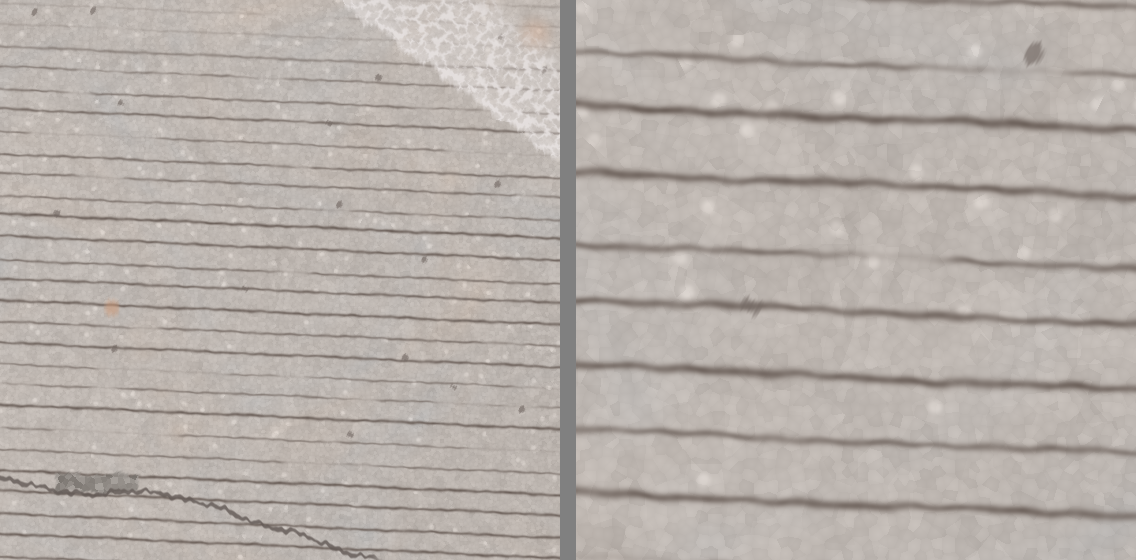
Left: the whole. Right: its middle third, enlarged.
Write a WebGL 1 fragment shader that draws this texture.

```glsl
precision highp float;
uniform vec2 u_resolution;

float hash(vec2 p) {
  return fract(sin(dot(p, vec2(127.1, 311.7))) * 4375.85);
}

// Cellular noise: x = distance to the nearest point, y = random value of its cell
vec2 cells(vec2 p) {
  vec2 base = floor(p);
  vec2 nearest = vec2(9.0, 0.0);
  for (int j = -1; j <= 1; j++) {
    for (int i = -1; i <= 1; i++) {
      vec2 cell = base + vec2(float(i), float(j));
      vec2 point = cell + vec2(hash(cell), hash(cell + 57.3));
      float d = distance(p, point);
      if (d < nearest.x) nearest = vec2(d, hash(cell + 19.1));
    }
  }
  return nearest;
}

// Layered sines, roughly -1 to 1
float waves(float t) {
  return (sin(t) + 0.6 * sin(2.3 * t + 1.7) + 0.4 * sin(5.1 * t + 0.6)
    + 0.25 * sin(11.7 * t + 2.9)) / 1.7;
}

float blotches(vec2 p) {
  return waves(p.x * 5.0 + 1.6 * sin(p.y * 9.0)) * waves(p.y * 6.0 + 2.0 * sin(p.x * 7.0 + 1.0));
}

// Mottled concrete with fine grain and pale specks
vec3 concrete(vec2 p) {
  vec2 fine = cells(p * 150.0);
  vec2 coarse = cells(p * 62.0 + 8.0);
  vec3 color = mix(vec3(0.762, 0.722, 0.69), vec3(0.742, 0.725, 0.712), 0.5 + 0.6 * blotches(p));
  color += 0.045 * (fine.y - 0.5) + 0.03 * (coarse.y - 0.5);
  color += 0.03 * (0.45 - fine.x) + 0.018 * blotches(p * 2.3 + 4.0);
  color += 0.07 * step(0.93, coarse.y) * smoothstep(0.4, 0.1, coarse.x);
  return color - 0.02 * p.x * p.y;
}

// Sloping saw grooves: uneven spacing, varied depth, worn gaps
float grooves(vec2 p) {
  float s = p.y - 0.044 * p.x - 0.006;
  float row = floor(s / 0.0379 + 0.5);
  float seed = hash(vec2(row, 4.0));
  float center = (row + 0.22 * (hash(vec2(row, 9.0)) - 0.5)) * 0.0379;
  float wobble = 0.0011 * waves(p.x * 23.0 + row * 7.3) + 0.0005 * sin(p.x * 190.0 + row * 3.0);
  float width = 0.0021 + 0.0009 * seed + 0.0005 * waves(p.x * 45.0 + row * 5.0);
  float d = (s - center - wobble) / max(width, 1.0 / u_resolution.y);
  float kept = smoothstep(-0.65, 0.0, waves(p.x * 8.0 + row * 2.7) + 2.2 * seed - 0.35);
  float depth = mix(0.55, 1.0, seed) * mix(0.2, 1.0, kept);
  depth *= mix(0.3, 1.0, smoothstep(0.03, 0.13, s));
  return depth * (0.9 + 0.15 * waves(p.x * 60.0 + row)) * exp(-d * d);
}

// Worn diagonal stripe of white paint
float paint(vec2 p) {
  float ragged = 0.007 * waves(p.x * 80.0) + 0.006 * (cells(p * 70.0).y - 0.5);
  float lower = ((p.x - 0.6) * 0.73 - p.y) * 0.8 + ragged;
  float upper = (p.y - (p.x - 0.87) * 0.93) * 0.73 + ragged;
  float band = smoothstep(-0.004, 0.008, lower) * smoothstep(-0.03, 0.03, upper);
  vec2 warp = 0.006 * vec2(waves(p.y * 75.0), waves(p.x * 75.0));
  float web = smoothstep(0.3, 0.75, cells((p + warp) * 68.0).x);
  float rim = smoothstep(0.04, 0.005, lower);
  return band * clamp(0.3 + 0.6 * web + 0.25 * rim, 0.0, 0.95);
}

void main() {
  vec2 p = gl_FragCoord.xy / u_resolution;
  p.y = 1.0 - p.y;
  float pixel = 1.0 / u_resolution.y;

  vec3 color = concrete(p);
  color = mix(color, vec3(0.43, 0.385, 0.36), grooves(p));

  // Small scattered pits
  vec2 pit = cells(p * 17.0 + 3.0);
  float pitShape = smoothstep(0.13, 0.04, pit.x + 0.05 * waves(p.x * 240.0 + p.y * 130.0));
  color = mix(color, vec3(0.45, 0.41, 0.39), 0.65 * step(0.95, pit.y) * pitShape);

  // Rust stains
  float rust = smoothstep(0.021, 0.003, distance(p, vec2(0.2, 0.55)) + 0.004 * waves(p.x * 150.0));
  rust += 0.6 * smoothstep(0.045, 0.0, distance(p, vec2(0.955, 0.06)));
  color = mix(color, vec3(0.8, 0.6, 0.47), 0.55 * rust);

  color = mix(color, vec3(0.9, 0.88, 0.875), paint(p));

  // Spalled hollow with a dark lower lip
  vec2 chip = abs(p - vec2(0.175, 0.863)) - vec2(0.073, 0.015);
  float edge = max(chip.x, chip.y) + 0.005 * waves(p.x * 70.0 + p.y * 55.0);
  float hollow = smoothstep(0.003 + pixel, -0.003, edge);
  vec3 rubble = vec3(0.54, 0.52, 0.5) + 0.2 * (cells(p * 95.0).y - 0.5);
  color = mix(color, rubble, 0.85 * hollow);

  // Jagged crack running down to the bottom edge
  float path = 0.852 + 0.028 * smoothstep(0.0, 0.11, p.x) + 0.325 * max(p.x - 0.3, 0.0);
  path += 0.0055 * waves(p.x * 42.0 + 1.0) + 0.0015 * sin(p.x * 310.0);
  float thickness = 0.0022 + 0.0012 * waves(p.x * 65.0);
  float crack = smoothstep(thickness + 0.002 + pixel, thickness - 0.001, abs(p.y - path));
  crack *= smoothstep(0.69, 0.66, p.x);
  color = mix(color, vec3(0.38, 0.345, 0.33), 0.8 * crack);

  gl_FragColor = vec4(clamp(color, 0.0, 1.0), 1.0);
}
```
